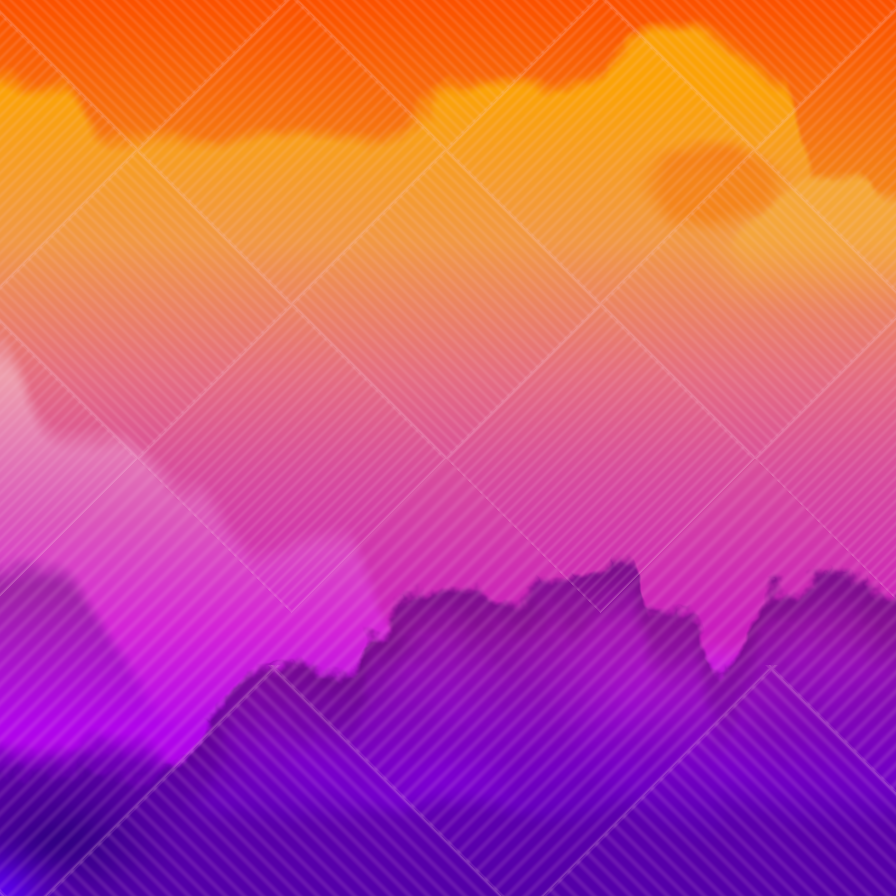
Give the GLSL for this background, as a Shadertoy shader.

```glsl
// Sunset cloudscape running from orange through pink to deep violet.
// Ridge profiles roughened by gradient noise form the cloud layers;
// a diamond lattice of fine diagonal stripes is laid over them.

vec2 hashGradient(vec2 cell) {
    float angle = 6.2832 * fract(sin(dot(cell, vec2(127.1, 311.7))) * 43758.5);
    return vec2(cos(angle), sin(angle));
}

float gradientNoise(vec2 p) {
    vec2 i = floor(p), f = fract(p);
    vec2 w = f * f * f * (f * (f * 6.0 - 15.0) + 10.0);
    vec2 e = vec2(1.0, 0.0);
    float low = mix(dot(hashGradient(i), f), dot(hashGradient(i + e), f - e), w.x);
    float high = mix(dot(hashGradient(i + e.yx), f - e.yx), dot(hashGradient(i + 1.0), f - 1.0), w.x);
    return mix(low, high, w.y);
}

float fbm(vec2 p) {
    float sum = 0.0, amplitude = 0.5;
    for (int i = 0; i < 5; i++) {
        sum += amplitude * gradientNoise(p);
        p = mat2(1.6, 1.2, -1.2, 1.6) * p + 3.7;
        amplitude *= 0.5;
    }
    return sum;
}

// Smooth change of height h between a and b
float rise(float x, float a, float b, float h) { return h * smoothstep(a, b, x); }

// Linear blend from lower to upper colour between heights a and b
vec3 ramp(vec3 lower, vec3 upper, float y, float a, float b) {
    return mix(lower, upper, clamp((y - a) / (b - a), 0.0, 1.0));
}

float cover(float height, float y, float soft) { return smoothstep(-soft, soft, height - y); }

float glow(vec2 p, vec2 centre, vec2 size) {
    vec2 d = (p - centre) / size;
    return exp(-dot(d, d));
}

// Ridge profiles of the main clouds
float amberRidge(float x) {
    return 0.91 - rise(x, 0.07, 0.12, 0.07) + rise(x, 0.40, 0.56, 0.075)
        + rise(x, 0.66, 0.73, 0.055) - rise(x, 0.77, 0.88, 0.055) - rise(x, 0.87, 0.92, 0.14);
}

float paleRidge(float x) {
    return 0.605 - rise(x, 0.0, 0.065, 0.09) - rise(x, 0.12, 0.21, 0.06)
        - rise(x, 0.21, 0.29, 0.07) + rise(x, 0.30, 0.36, 0.012) - rise(x, 0.38, 0.46, 0.12);
}

float purpleRidge(float x) {
    return 0.13 + rise(x, 0.16, 0.32, 0.12) + rise(x, 0.385, 0.415, 0.06) + rise(x, 0.42, 0.48, 0.04)
        - rise(x, 0.49, 0.53, 0.015) + rise(x, 0.56, 0.62, 0.02) + rise(x, 0.63, 0.68, 0.02)
        - rise(x, 0.705, 0.73, 0.06) - rise(x, 0.77, 0.805, 0.065)
        + rise(x, 0.81, 0.86, 0.10) - rise(x, 0.92, 1.0, 0.02);
}

vec3 clouds(vec2 p) {
    float rough = fbm(p * 9.0);
    float billow = abs(fbm(p * 13.0 + 5.0)) - 0.12;
    vec2 q = p + 0.035 * vec2(rough, fbm(p * 9.0 + 17.0));

    // Haze below the amber cloud
    vec3 haze = ramp(vec3(0.80, 0.13, 0.76), vec3(0.86, 0.31, 0.63), p.y, 0.30, 0.47);
    haze = ramp(haze, vec3(0.91, 0.44, 0.52), p.y, 0.47, 0.58);
    haze = ramp(haze, vec3(0.96, 0.61, 0.28), p.y, 0.58, 0.73);
    haze = ramp(haze, vec3(1.0, 0.65, 0.04), p.y, 0.73, 0.90);

    // Orange sky, amber bank with its opening, and the right-hand puff
    vec3 sky = ramp(vec3(0.97, 0.52, 0.10), vec3(1.0, 0.33, 0.0), p.y, 0.80, 1.0);
    float amber = cover(amberRidge(q.x) + 0.05 * rough, q.y, 0.016);
    amber *= 1.0 - 0.85 * smoothstep(0.35, 0.75, glow(q, vec2(0.79, 0.795), vec2(0.095, 0.055)));
    vec3 color = mix(sky, haze, amber);
    float puffTop = 0.73 + rise(q.x, 0.80, 0.90, 0.065) - rise(q.x, 0.95, 1.0, 0.025);
    color = mix(color, mix(haze, vec3(0.98, 0.70, 0.24), 0.6 * smoothstep(0.64, 0.75, p.y)),
        cover(puffTop - 0.03 * billow, q.y, 0.008) * smoothstep(0.78, 0.84, q.x));

    // Pale pink slope sinking into bright magenta
    vec3 pink = ramp(vec3(0.70, 0.03, 0.96), vec3(0.85, 0.16, 0.87), p.y, 0.18, 0.30);
    pink = ramp(pink, vec3(0.88, 0.37, 0.76), p.y, 0.30, 0.42);
    pink = ramp(pink, vec3(0.95, 0.67, 0.72), p.y, 0.42, 0.58);
    color = mix(color, pink, 0.85 * cover(paleRidge(q.x) + 0.03 * rough, q.y, 0.02));

    // Shadowed cloud at the left
    float leftTop = 0.36 - rise(q.x, 0.06, 0.20, 0.17);
    vec3 plum = ramp(vec3(0.70, 0.03, 0.93), vec3(0.60, 0.14, 0.64), p.y, 0.19, 0.34);
    color = mix(color, plum, 0.85 * cover(leftTop + 0.04 * rough, q.y, 0.022));

    // Broad purple bank, darkest along its crest
    float crest = purpleRidge(q.x) - 0.07 * billow;
    vec3 violet = ramp(vec3(0.28, 0.0, 0.71), vec3(0.46, 0.01, 0.77), p.y, 0.0, 0.14);
    violet = ramp(violet, vec3(0.62, 0.08, 0.69), p.y, 0.14, 0.30);
    violet *= 1.0 - 0.17 * smoothstep(0.10, 0.0, crest - q.y) + 0.12 * rough;
    violet += vec3(0.09, 0.02, 0.07) * glow(p, vec2(0.72, 0.24), vec2(0.10, 0.06));
    violet += vec3(0.06, 0.0, 0.07) * glow(p, vec2(0.48, 0.11), vec2(0.10, 0.05));
    color = mix(color, violet, cover(crest, q.y, 0.009));

    // Deep shade and blue light in the lower left corner
    float deepTop = 0.15 + rise(q.x, 0.03, 0.11, 0.025) - rise(q.x, 0.14, 0.24, 0.08);
    color = mix(color, vec3(0.36, 0.0, 0.66), 0.75 * cover(deepTop + 0.05 * rough, q.y, 0.022));
    color = mix(color, vec3(0.16, 0.0, 0.48), 0.75 * glow(q, vec2(0.07, 0.06), vec2(0.09, 0.05)));
    return mix(color, vec3(0.38, 0.0, 1.0), 0.8 * glow(p, vec2(0.0), vec2(0.045, 0.04)));
}

// Stripes across one diamond: x is stripe light, y is border light
vec2 lattice(vec2 cell, float slant, float size, float pixel) {
    float wave = 0.5 + 0.5 * cos(6.2832 * 27.0 * mix(cell.x, cell.y, slant));
    vec2 edge = abs(fract(cell + 0.5) - 0.5) * size;
    float border = 1.0 - smoothstep(0.0015, 0.0035 + pixel, min(edge.x, edge.y));
    return vec2(wave * wave, border);
}

void mainImage(out vec4 fragColor, in vec2 fragCoord) {
    vec2 p = fragCoord / iResolution.xy;
    vec2 diagonal = vec2(p.x + 1.0 - p.y, p.x - 1.0 + p.y);
    vec2 fine = (diagonal - vec2(1.010, -0.014)) / 0.3445;
    vec2 coarse = (diagonal - vec2(1.052, -0.440)) / 0.555;

    // Fine diamonds end in a zigzag above the coarse ones
    vec2 id = floor(fine);
    vec2 weave = lattice(fine, mod(id.x + id.y + 1.0, 2.0) < 0.5 ? 1.0 : 0.0, 0.3445, 1.0 / iResolution.y);
    if (id.x - id.y > 0.5) {
        id = floor(coarse);
        float lower = step(p.y, 0.258);
        weave = lattice(coarse, lower * mod(id.x + id.y, 2.0), 0.555, 1.0 / iResolution.y);
        weave.y *= lower;
    }
    vec3 color = clouds(p);
    color = mix(color, vec3(1.0, 0.82, 0.90), 0.13 * weave.x + 0.14 * weave.y);
    fragColor = vec4(clamp(color - 0.015, 0.0, 1.0), 1.0);
}
```
